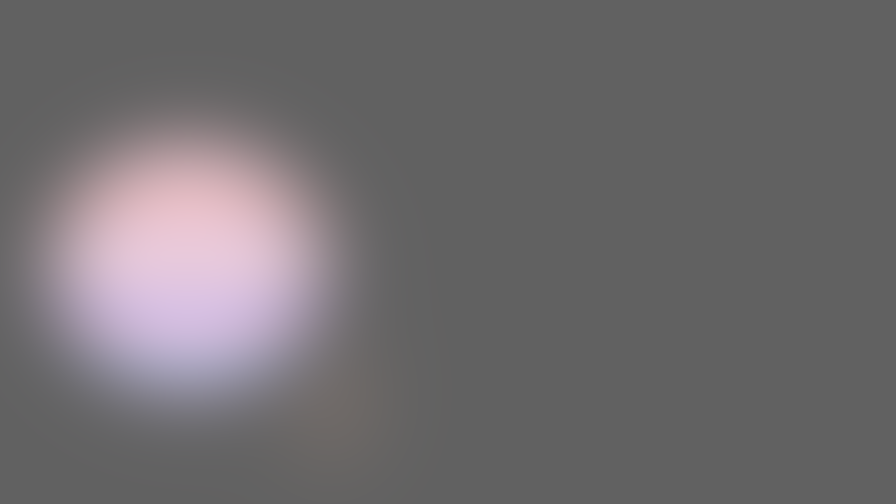
Reproduce this background procedurally as a WebGL 1 fragment shader.

```glsl
precision highp float;

uniform vec2 u_resolution;

const vec3 BACKDROP = vec3(0.38);
const vec3 ROSE     = vec3(0.94, 0.77, 0.80);
const vec3 BLUSH    = vec3(0.91, 0.79, 0.86);
const vec3 LAVENDER = vec3(0.85, 0.76, 0.90);
const vec3 DUSK     = vec3(0.79, 0.77, 0.92);
const vec3 UMBER    = vec3(0.48, 0.44, 0.42);

// Glow strength: higher hardness gives a flatter core and a steeper rim.
float softGlow(vec2 p, vec2 center, vec2 radii, float hardness) {
    float r = length((p - center) / radii);
    return exp(-0.71 * pow(r, hardness));
}

// Vertical tint of the orb, from dusk blue at the foot to rose at the top.
vec3 orbTint(float height) {
    vec3 tint = mix(DUSK, LAVENDER, smoothstep(0.24, 0.37, height));
    tint = mix(tint, BLUSH, smoothstep(0.36, 0.51, height));
    return mix(tint, ROSE, smoothstep(0.47, 0.63, height));
}

void main() {
    // Units of canvas height
    vec2 p = gl_FragCoord.xy / u_resolution.y;
    vec3 color = BACKDROP;

    // Faint wide halo and warm glow at the lower right
    float halo = softGlow(p, vec2(0.40, 0.45), vec2(0.29, 0.27), 2.5);
    float ember = softGlow(p, vec2(0.66, 0.20), vec2(0.11, 0.13), 2.0);
    color = mix(color, BLUSH, 0.035 * halo);
    color = mix(color, UMBER, 0.50 * ember);

    // Main orb
    float orb = softGlow(p, vec2(0.373, 0.472), vec2(0.252, 0.232), 3.6);
    color = mix(color, orbTint(p.y), orb);

    gl_FragColor = vec4(color, 1.0);
}
```
